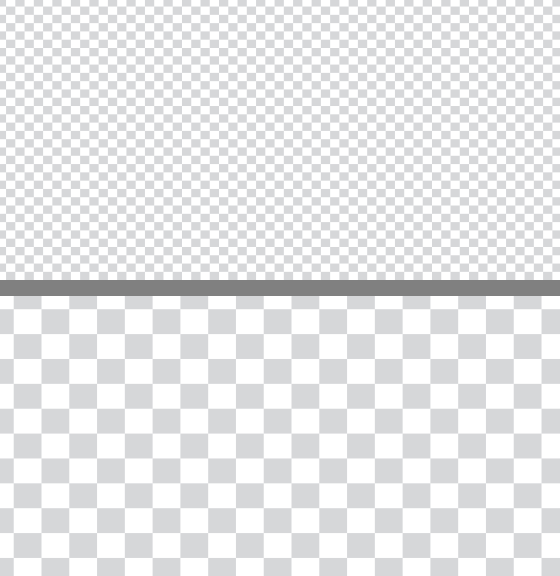
Top: the whole. Bottom: its middle third, enlarged.
This pattern is drawn by a Shadertoy shader. Its source:

```glsl
// Draws a flat checkerboard of pale grey and white cells, slightly wider than tall.
// Each axis is a box-filtered square wave of -1 and +1; the product of the two
// waves gives the checker, with edges smoothed over one pixel.

const vec3 WHITE = vec3(1.0);
const vec3 GREY = vec3(0.838, 0.842, 0.851);

// Sizes in units of the canvas height
const vec2 CELL_SIZE = vec2(0.03307, 0.02961);
const vec2 GRID_ORIGIN = vec2(0.0216, -0.0005);

// Alternates +1 and -1 per unit cell, ramping across each edge over blendWidth
vec2 squareWave(vec2 t, vec2 blendWidth) {
    vec2 side = 1.0 - 2.0 * mod(floor(t), 2.0);
    vec2 edgeDistance = 0.5 - abs(fract(t) - 0.5);
    return side * clamp(2.0 * edgeDistance / blendWidth, 0.0, 1.0);
}

// Coverage of the dark cells, from 0 to 1
float checker(vec2 gridPos, vec2 blendWidth) {
    vec2 wave = squareWave(gridPos, blendWidth);
    return 0.5 + 0.5 * wave.x * wave.y;
}

void mainImage(out vec4 fragColor, in vec2 fragCoord) {
    vec2 pos = fragCoord / iResolution.y;
    vec2 gridPos = (pos - GRID_ORIGIN) / CELL_SIZE;
    vec2 pixelInCells = 1.0 / (iResolution.y * CELL_SIZE);

    float coverage = checker(gridPos, pixelInCells);
    fragColor = vec4(mix(WHITE, GREY, coverage), 1.0);
}
```
